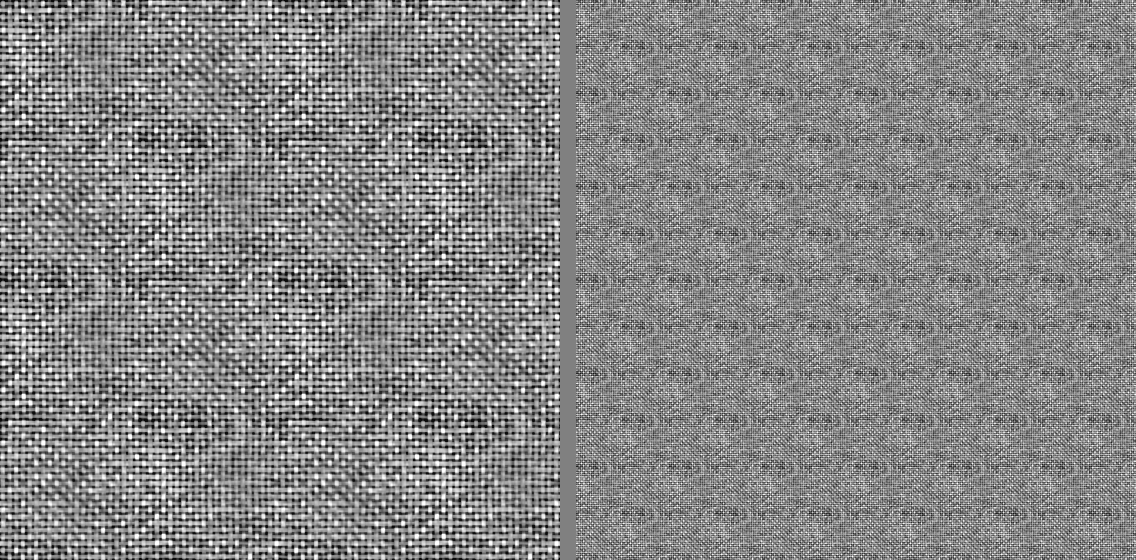
Left: one tile. Right: repeated 3 by 3.
Give the GLSL for this texture, as a WebGL 1 fragment shader.

```glsl
precision highp float;
// Coarse grey burlap: a plain weave of 84 by 84 threads with staggered patches of wear.
uniform vec2 u_resolution;

const float PI = 3.14159265;
const float PATCHES = 4.0;            // half-repeats of the wear across the canvas
const float THREADS = 21.0;           // threads per half-repeat
const float HOLE_TONE = 0.08;
const float MID_TONE = 0.51;

float hash(vec2 p) {
  return fract(sin(dot(p, vec2(12.9898, 78.233))) * 43758.5453);
}

// Wraps a cell index on the staggered repeat, n cells per half-repeat.
vec2 wrapCell(vec2 id, vec2 n) {
  float row = floor((id.y + 0.5) / n.y);
  return vec2(mod(id.x - row * n.x + 0.5, 2.0 * n.x) - 0.5, id.y - row * n.y);
}

float cellHash(vec2 id, vec2 n) {
  return hash(floor(wrapCell(id, n) + 0.5));
}

// Smooth value noise that wraps with the repeat.
float noise(vec2 p, vec2 n) {
  vec2 id = floor(p);
  vec2 f = smoothstep(0.0, 1.0, p - id);
  float low = mix(cellHash(id, n), cellHash(id + vec2(1.0, 0.0), n), f.x);
  float high = mix(cellHash(id + vec2(0.0, 1.0), n), cellHash(id + 1.0, n), f.x);
  return mix(low, high, f.y);
}

// Soft spot repeated on the staggered lattice.
float patchMask(vec2 p, vec2 center, vec2 size) {
  vec2 d = p - center;
  vec2 s = fract(0.5 * vec2(d.x + d.y, d.x - d.y) + 0.5) - 0.5;
  d = vec2(s.x + s.y, s.x - s.y) / size;
  return exp(-dot(d, d));
}

float band(float x, float halfWidth) {
  return 1.0 - smoothstep(halfWidth - 0.13, halfWidth + 0.13, abs(x));
}

// Slight bending of the threads from layered sines.
vec2 bend(vec2 p) {
  return vec2(
    0.06 * sin(PI * (p.x + p.y)) + 0.04 * sin(PI * (p.x - 3.0 * p.y) + 1.3),
    0.05 * sin(PI * (p.x - p.y) + 0.7) + 0.03 * sin(PI * (3.0 * p.x + p.y)));
}

float weave(vec2 t, float knotGain) {
  vec2 id = floor(t);
  vec2 c = t - id - 0.5;
  float warpOver = mod(id.x + id.y, 2.0);

  // Uneven thickness and tone along each thread
  float weftSlub = noise(vec2(t.x / 3.0, id.y), vec2(THREADS / 3.0, THREADS));
  float warpSlub = noise(vec2(id.x, t.y / 3.0), vec2(THREADS, THREADS / 3.0));
  float weft = band(c.y, 0.21 + 0.14 * weftSlub);
  float warp = band(c.x, 0.22 + 0.15 * warpSlub);

  // Each thread brightens where it rises over the other
  float weftCrown = 0.5 + 0.5 * cos(PI * (t.x - 0.5 + id.y));
  float warpCrown = 0.5 - 0.5 * cos(PI * (t.y - 0.5 + id.x));
  float weftTone = 0.40 + 0.22 * weftSlub + 0.15 * weftCrown;
  float warpTone = 0.20 + 0.24 * warpSlub + 0.22 * warpCrown;

  float tone = mix(HOLE_TONE, warpTone, warp);
  tone = mix(tone, weftTone, weft);

  // Pale, squarish knots where the upright thread lies on top
  vec2 k = c * c * vec2(1.5, 1.0);
  float knot = warpOver * (1.0 - smoothstep(0.20, 0.52, sqrt(sqrt(dot(k, k)))));
  float knotTone = 0.68 + 0.36 * cellHash(id, vec2(THREADS));
  return mix(tone, knotTone, knot * knotGain);
}

void main() {
  vec2 uv = gl_FragCoord.xy / u_resolution;
  vec2 p = uv * PATCHES;
  vec2 t = p * THREADS + bend(p);

  // Wear zones
  float faded = patchMask(p, vec2(1.68, 0.60), vec2(0.28, 0.38));
  float twill = patchMask(p, vec2(0.50, 0.48), vec2(0.38, 0.42));
  float open = patchMask(p, vec2(1.48, 0.96), vec2(0.46, 0.13));
  float pale = patchMask(p, vec2(1.20, 0.60), vec2(0.22, 0.30));

  float tone = weave(t, 1.0 - 0.40 * faded);

  // Closely packed upright threads and slanting ribs
  float upright = 0.50 + 0.15 * cos(2.0 * PI * (t.x - 0.5));
  float ribs = 0.50 + 0.18 * cos(PI * (t.x + t.y));
  tone = mix(tone, upright, 0.42 * faded);
  tone = mix(tone, ribs, 0.42 * twill);

  // Stray fibres and patch contrast
  float fibre = noise(t * vec2(1.0, 3.0), THREADS * vec2(1.0, 3.0))
              + noise(t * vec2(3.0, 1.0), THREADS * vec2(3.0, 1.0)) - 1.0;
  tone += 0.20 * fibre + 0.03 * pale - 0.03 * open;
  tone = MID_TONE + (tone - MID_TONE + 0.01) * (1.08 + 0.15 * open);
  gl_FragColor = vec4(vec3(clamp(tone, 0.04, 1.0)), 1.0);
}
```
